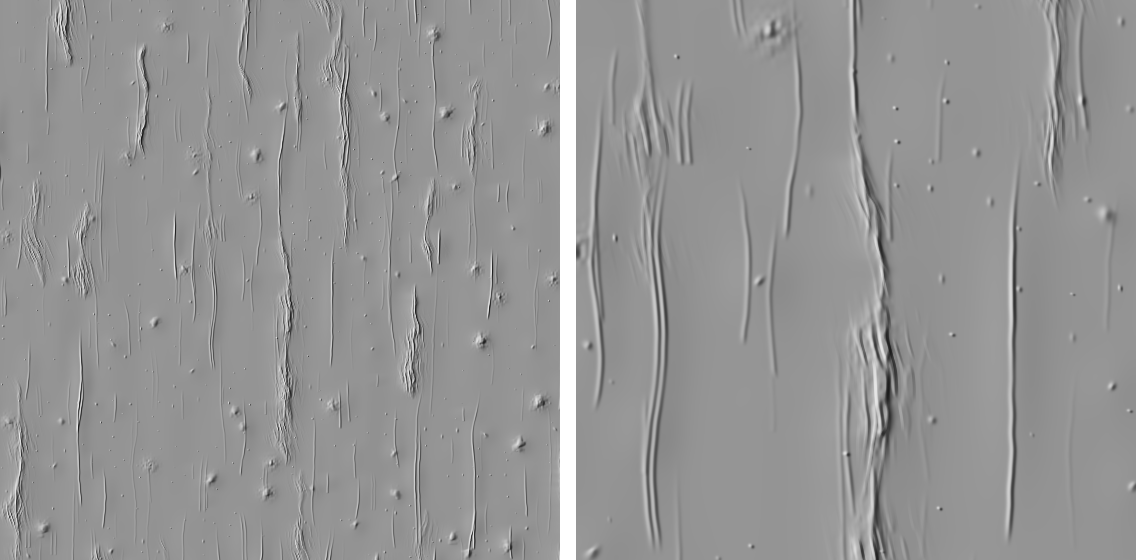
Left: the whole. Right: its middle third, enlarged.
Reproduce this texture map procedurally as a Shadertoy shader.

```glsl
// Embossed grey sheet of weathered bark: long vertical cracks, torn fibrous
// strips, nodules and specks. All parts add up to one height field, which is
// lit from the upper left by a directional difference.

#define BASE_GREY 0.58
#define RELIEF 1.3
#define LIGHT_STEP vec2(0.0009, -0.0004)
#define CRACK_CELL vec2(0.085, 0.22)
#define SCRATCH_CELL vec2(0.06, 0.12)
#define STRIP_CELL vec2(0.15, 0.31)
#define STRIP_SHARE 0.82
#define NODULE_CELL 0.095
#define SPECK_CELL 0.027

vec3 hash3(vec2 c, float seed) {
    vec3 q = fract(c.xyx * vec3(0.1031, 0.1030, 0.0973) + seed * 0.137);
    q += dot(q, q.yxz + 33.33);
    return fract((q.xxy + q.yzz) * q.zyx);
}

float noise(vec2 p) {
    vec2 i = floor(p), f = fract(p);
    f = f * f * (3.0 - 2.0 * f);
    float low = mix(hash3(i, 0.0).x, hash3(i + vec2(1, 0), 0.0).x, f.x);
    float high = mix(hash3(i + vec2(0, 1), 0.0).x, hash3(i + vec2(1, 1), 0.0).x, f.x);
    return mix(low, high, f.y);
}

// Thin raised lip, a little steeper on its right side
float ridge(float d) {
    float w = d < 0.0 ? 0.0016 : 0.0012;
    return exp(-d * d / (w * w));
}

// Slightly bent lines that fade upwards and stop short below, a few in pairs
float cracks(vec2 p, vec2 cell, float reach, float gain, float seed) {
    float h = 0.0;
    for (int j = -1; j <= 1; j++)
    for (int i = -1; i <= 1; i++) {
        vec2 id = floor(p / cell) + vec2(i, j);
        vec3 a = hash3(id, seed), b = hash3(id, seed + 1.0);
        vec2 q = p - (id + a.xy) * cell;
        float t = q.y / (reach * mix(0.2, 1.0, a.z));
        if (abs(t) > 1.0 || abs(q.x) > 0.058) continue;
        float bend = (noise(vec2(q.y * 14.0, b.x * 50.0)) - 0.5) * 0.012
                   + (noise(vec2(q.y * 90.0, b.z * 50.0)) - 0.5) * 0.001;
        float d = q.x - (b.y - 0.5) * 0.1 * q.y - bend;
        float fade = smoothstep(-1.0, -0.85, t) * (1.0 - smoothstep(0.3, 1.0, t));
        float worn = 0.45 + 0.9 * noise(vec2(q.y * 45.0, a.z * 70.0));
        float twin = b.z > 0.85 ? ridge(d - 0.004 - 0.03 * (b.z - 0.85)) : 0.0;
        float soft = (1.0 - t * t) * (1.0 - t * t);
        float halo = 0.8 * soft * exp(-d * d / 0.00025);
        h += gain * mix(0.12, 1.0, b.x * b.x) * (fade * worn * (ridge(d) + twin) + halo);
    }
    return h;
}

// Ragged strips: bundles of fibres beside a torn, steep right edge
float strips(vec2 p) {
    float h = 0.0;
    for (int j = -1; j <= 1; j++)
    for (int i = -1; i <= 1; i++) {
        vec2 id = floor(p / STRIP_CELL) + vec2(i, j);
        vec3 a = hash3(id, 5.0), b = hash3(id, 6.0);
        vec2 q = p - (id + a.xy) * STRIP_CELL;
        float t = q.y / mix(0.08, 0.19, a.z);
        if (b.x > STRIP_SHARE || abs(t) > 1.0 || abs(q.x) > 0.09) continue;
        float bend = (noise(vec2(q.y * 13.0, b.y * 70.0)) - 0.5) * 0.024
                   + (noise(vec2(q.y * 42.0, b.z * 70.0)) - 0.5) * 0.005;
        float d = q.x + (b.y - 0.3) * 0.12 * q.y - bend;
        float taper = 1.0 - t * t;
        float swell = noise(vec2(q.y * 24.0, a.x * 60.0));
        float width = 0.003 + 0.022 * taper * swell * swell * swell;
        float s = (d + 0.6 * width) / width;
        float body = exp(-s * s) * smoothstep(0.0, 0.4, taper) * mix(0.4, 1.0, b.z);
        // Fibres run along the strip, merge and split into slivers and crumbs
        float sway = 2.2 * noise(vec2(d * 75.0, q.y * 34.0) + b.xy * 90.0);
        float fibre = 1.0 - abs(2.0 * noise(vec2(d * 210.0 + sway, q.y * 17.0) + b.yz * 80.0) - 1.0);
        float sliver = smoothstep(0.5, 0.85, noise(vec2(d * 380.0 + q.y * 60.0, q.y * 50.0) + a.xy * 60.0));
        float crumb = noise(q * vec2(400.0, 230.0) + a.xy * 40.0);
        h += body * (0.75 * fibre * fibre + 0.45 * sliver + 0.5 * crumb * swell);
        // Sparse splinters flake off around the bundle
        float around = exp(-d * d / 0.00035) * taper * smoothstep(0.35, 0.8, swell);
        h += 0.35 * around * sliver;
        // Torn edge, jagged and broken along its length
        float e = d - (noise(vec2(q.y * 130.0, a.z * 70.0)) - 0.5) * 0.0035;
        float broken = smoothstep(0.25, 0.65, noise(vec2(q.y * 30.0, b.x * 90.0)));
        float edge = e < 0.0 ? exp(e / 0.011) : exp(-e / 0.0022);
        float lift = smoothstep(0.0, 0.5, taper) * b.z;
        h += lift * (1.7 * b.z * broken * edge + 0.45 * exp(-d * d / 0.0005));
    }
    return h;
}

// Rounded knots with a soft foot, a few of them crumbled
float nodules(vec2 p) {
    float h = 0.0;
    for (int j = -1; j <= 1; j++)
    for (int i = -1; i <= 1; i++) {
        vec2 id = floor(p / NODULE_CELL) + vec2(i, j);
        vec3 a = hash3(id, 9.0), b = hash3(id, 10.0);
        vec2 q = p - (id + a.xy) * NODULE_CELL;
        if (a.z > 0.62 || dot(q, q) > 0.004) continue;
        float size = mix(0.002, 0.0075, b.x * b.x);
        float lump = 0.6 + 0.8 * noise(q * 170.0 + b.xy * 50.0);
        float foot = size * 110.0 * exp(-dot(q, q) / 0.0003);
        float patchy = smoothstep(0.65, 0.8, b.z) * exp(-dot(q, q) / 0.00014);
        h += foot + 0.8 * patchy * noise(q * vec2(300.0, 220.0) + b.yz * 30.0);
        q.x += (b.y - 0.5) * q.y;
        float r = length(q * vec2(1.0, 0.8)) / (size * lump);
        h += size * 260.0 * exp(-r * r);
    }
    return h;
}

// Tiny uneven flecks, gathered in some regions
float specks(vec2 p) {
    vec2 id = floor(p / SPECK_CELL);
    vec3 a = hash3(id, 13.0), b = hash3(id, 14.0);
    vec2 q = (p - (id + 0.2 + 0.6 * a.xy) * SPECK_CELL) * vec2(1.0, mix(0.4, 1.2, b.z));
    float size = mix(0.0007, 0.0018, b.x * b.x);
    return step(a.z, 0.6 * noise(p * 9.0)) * mix(0.1, 0.6, b.y) * exp(-dot(q, q) / (size * size));
}

float height(vec2 p) {
    return cracks(p, CRACK_CELL, 0.16, 1.0, 1.0) + cracks(p, SCRATCH_CELL, 0.06, 0.4, 3.0)
         + strips(p) + nodules(p) + specks(p) + 0.5 * noise(p * vec2(20.0, 5.0));
}

void mainImage(out vec4 fragColor, in vec2 fragCoord) {
    vec2 p = fragCoord / iResolution.y + 3.0;
    float slope = tanh(RELIEF * (height(p + LIGHT_STEP) - height(p - LIGHT_STEP)));
    fragColor = vec4(vec3(BASE_GREY + slope * (slope > 0.0 ? 0.40 : 0.52)), 1.0);
}
```
